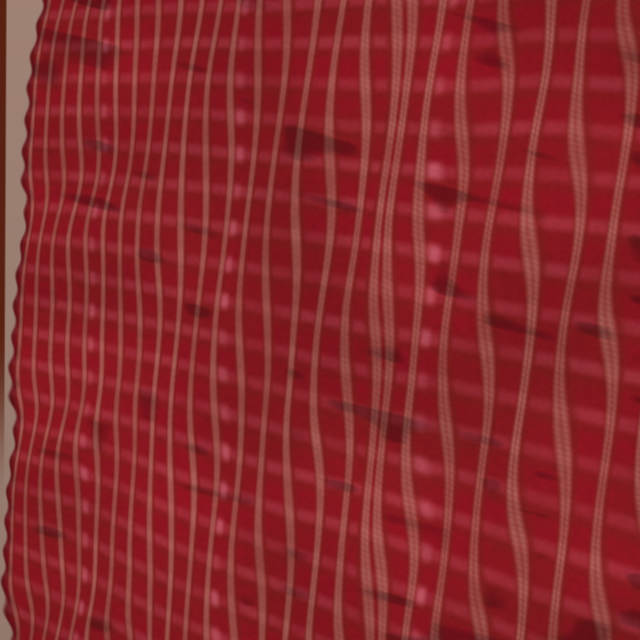
Write a Shadertoy shader that draws this texture.

```glsl
const float TAU = 6.28318;
const vec3 CRIMSON = vec3(0.535, 0.075, 0.125);
const vec3 BROWN = vec3(0.465, 0.115, 0.105);
const vec3 STRIPE = vec3(0.605, 0.315, 0.290);
const vec3 BAND = vec3(0.610, 0.200, 0.240);
const vec3 DASH = vec3(0.720, 0.330, 0.380);
const vec3 WALL = vec3(0.610, 0.500, 0.445);
const vec3 WOOD = vec3(0.350, 0.130, 0.070);

const float FIRST_STRIPE = 0.0365;   // left stripe position
const float STRIPE_STEP = 0.0160;    // spacing at the left
const float STRIPE_GROWTH = 0.001044; // spacing gained per stripe
const float STRIPE_HALF = 0.125;     // in stripe spacings
const float DOUBLE_STRIPE = 17.0;    // index of the paired stripe
const float DOUBLE_GAP = 0.18;
const float BAND_STEP = 0.048;
const float BAND_FAN = 0.6;          // widening of bands to the right
const float BAND_PIVOT = 0.1;        // height where bands are level
const float BAND_HALF = 0.14;
const float DASH_FIRST = 4.35;
const float DASH_STEP = 7.0;
const float CLOTH_EDGE = 0.026;

float hash(vec2 p) {
    return fract(sin(dot(p, vec2(127.1, 311.7))) * 43758.5453);
}

float noise(vec2 p) {
    vec2 i = floor(p), f = fract(p);
    f = f * f * (3.0 - 2.0 * f);
    return mix(mix(hash(i), hash(i + vec2(1, 0)), f.x),
               mix(hash(i + vec2(0, 1)), hash(i + vec2(1, 1)), f.x), f.y);
}

// Soft line of given half width around zero
float line(float d, float halfWidth, float soft) {
    return 1.0 - smoothstep(halfWidth - soft, halfWidth + soft, abs(d));
}

// Sideways drift of the cloth: lean, long waves and pleats at the left
float drift(vec2 p) {
    float lean = -0.013 + 0.006 * p.y + 0.041 * p.y * p.y;
    float down = 1.0 - p.y;
    float wave = (0.002 + 0.009 * p.x) * sin(TAU * (2.5 * down + 5.3 * p.x - 0.367));
    float pleat = sin(TAU * (3.1 * down + 4.0 * p.x) + 0.8 * sin(TAU * 3.1 * down));
    float pleats = 0.006 * pleat * (1.0 - smoothstep(0.08, 0.3, p.x));
    return lean + wave + pleats + 0.008 * (noise(p * vec2(9.0, 8.0)) - 0.5);
}

// Stripe number at a position, from the widening spacing
float stripeAt(float x) {
    float root = STRIPE_STEP * STRIPE_STEP + 4.0 * STRIPE_GROWTH * (x - FIRST_STRIPE);
    return (sqrt(max(root, 0.0)) - STRIPE_STEP) / (2.0 * STRIPE_GROWTH);
}

void mainImage(out vec4 fragColor, in vec2 fragCoord) {
    vec2 p = fragCoord / iResolution.xy;
    float x = p.x - drift(p);
    float down = 1.0 - p.y;

    // Warped cloth coordinates
    float n = stripeAt(x);
    n = stripeAt(x - 0.015 * sin(TAU * n / 24.0));
    float sag = 0.012 * (noise(p * vec2(7.0, 5.0) + 4.0) - 0.5);
    float m = (down + sag - BAND_PIVOT) / (1.0 + BAND_FAN * p.x) / BAND_STEP - 0.43;
    float softN = 0.045 + 0.7 * fwidth(n);
    float softM = 0.09 + 0.7 * fwidth(m);

    // Ground with mottled dye
    float id = floor(n + 0.5);
    float bandId = floor(m + 0.5);
    float s = n - id;
    float b = m - bandId;
    vec3 col = mix(CRIMSON, BROWN, 0.45 * noise(p * vec2(14.0, 20.0)));

    // Cross bands with a brown margin
    float bandWear = 0.4 + 0.45 * noise(vec2(n * 0.7, bandId * 3.7));
    col = mix(col, BROWN, 0.5 * line(b - 0.22, 0.12, 0.1));
    col = mix(col, BAND, bandWear * line(b, BAND_HALF, softM));

    // Long stripes: brown halo, twin threads and twill ticks
    bool paired = abs(id - DOUBLE_STRIPE) < 0.5;
    float d = paired ? abs(s) - DOUBLE_GAP : s;
    col = mix(col, BROWN, 0.7 * line(d - 0.04, STRIPE_HALF + 0.09, 0.08));
    float twill = sin(TAU * (p.y * 110.0 + n * 3.0));
    float core = line(d, 0.025, 0.04) * smoothstep(0.35, 0.8, p.x);
    float wear = 0.78 + 0.14 * hash(vec2(id, 5.0)) + 0.2 * (noise(vec2(id * 5.3, p.y * 16.0)) - 0.5);
    vec3 thread = STRIPE + 0.035 * line(b, 0.18, 0.12);
    thread *= 1.0 + 0.035 * twill * smoothstep(0.3, 0.7, p.x);
    thread = mix(thread, BROWN, 0.35 * core);
    col = mix(col, thread, wear * line(d, STRIPE_HALF, softN));

    // Bright dashes where every seventh gap meets a band
    float gap = n - DASH_FIRST;
    float dashId = clamp(floor(gap / DASH_STEP + 0.5), 0.0, 2.0);
    float dash = line(gap - dashId * DASH_STEP, 0.17, 0.14) * line(b, 0.2, 0.14);
    col = mix(col, DASH, dash * (0.3 + 0.6 * hash(vec2(bandId, dashId))));

    // Folds, short creases and fine grain
    float fold = noise(vec2(p.x * 6.0 + p.y * 2.0, p.y * 9.0));
    float crease = smoothstep(0.8, 0.95, noise(vec2(p.x * 13.0, (p.y + 0.25 * p.x) * 32.0)));
    col *= 0.94 + 0.13 * fold;
    col *= 1.0 - 0.22 * crease;
    col *= 0.97 + 0.06 * noise(p * 180.0);

    // Shaded cloth edge against the wall, with a wooden strip
    float scallop = 0.003 * sin(TAU * m);
    float edge = x - CLOTH_EDGE + scallop;
    col *= mix(0.72, 1.0, smoothstep(0.0, 0.014, edge));
    vec3 wall = WALL * (0.94 + 0.08 * p.y);
    float wood = 1.0 - smoothstep(0.003, 0.007, p.x - 0.005 * p.y);
    wall = mix(wall, WOOD, wood * smoothstep(0.2, 0.5, p.y));
    float aa = 0.0015 + fwidth(p.x);
    col = mix(wall, col, smoothstep(-aa, aa, edge));

    fragColor = vec4(col, 1.0);
}
```
